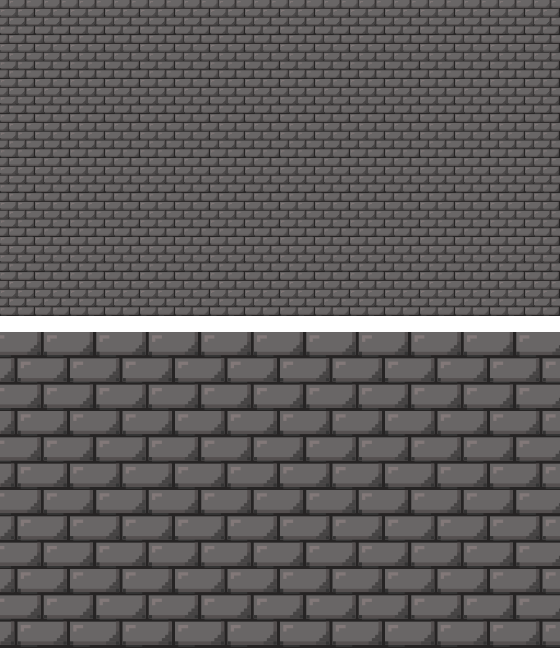
Top: the whole. Bottom: its middle third, enlarged.
Reproduce this texture procedurally as a Shadertoy shader.

```glsl
// Grey brick wall in running bond, with thin bevels, small stepped corners and glints.
#define BRICKS vec2(32.0, 36.0)   // repeats across and down
#define CELL vec2(16.0, 8.0)      // brick plus mortar, in grid units
#define MORTAR 1.0                // joint width, in grid units
#define STEPS 3                   // height of the corner staircase
#define FACE vec3(0.41, 0.40, 0.40)
#define SHADE vec3(0.335, 0.315, 0.315)
#define EDGE vec3(0.275, 0.265, 0.265)
#define SOFT vec3(0.20, 0.20, 0.20)
#define JOINT vec3(0.15, 0.14, 0.14)
#define GLINT vec3(0.51, 0.47, 0.47)

// Smooth coverage of the rectangle lo..hi, with edges one pixel wide
float box(vec2 p, vec2 lo, vec2 hi, vec2 pixel) {
    vec2 a = clamp((p - lo) / pixel + 0.5, 0.0, 1.0);
    vec2 b = clamp((hi - p) / pixel + 0.5, 0.0, 1.0);
    vec2 c = max(a + b - 1.0, 0.0);
    return c.x * c.y;
}

vec3 brick(vec2 p, vec2 pixel) {
    vec2 size = CELL - MORTAR;

    // Mortar, slightly lighter beneath the lit side
    vec3 color = mix(JOINT, SOFT, box(p, vec2(1.0, size.y), vec2(6.0, CELL.y), pixel));

    // Face with thin bevels on the right and below
    color = mix(color, FACE, box(p, vec2(0.0), size, pixel));
    color = mix(color, SHADE, box(p, vec2(size.x - 1.0, 0.0), size, pixel));
    color = mix(color, SHADE, box(p, vec2(0.0, size.y - 1.0), size, pixel));

    // Darker staircase in the lower right corner
    for (int i = 0; i <= STEPS; i++) {
        float s = float(i);
        float width = float(STEPS + 1) - s;
        vec2 lo = size - vec2(width, s + 1.0);
        vec2 hi = vec2(size.x, lo.y + 1.0);
        color = mix(color, EDGE, box(p, lo, hi, pixel));
    }

    // Worn lower corners
    color = mix(color, SOFT, box(p, size - 1.0, size, pixel));
    color = mix(color, SOFT, box(p, vec2(0.0, size.y - 1.0), vec2(1.0, size.y), pixel));

    // L-shaped glint at the upper left
    float glint = max(box(p, vec2(1.0), vec2(4.0, 2.0), pixel),
                      box(p, vec2(1.0), vec2(2.0, 3.0), pixel));
    return mix(color, GLINT, glint);
}

void mainImage(out vec4 fragColor, in vec2 fragCoord) {
    vec2 grid = BRICKS * CELL;
    vec2 pixel = grid / iResolution.xy;
    vec2 p = vec2(fragCoord.x, iResolution.y - fragCoord.y) * pixel;

    // Cells wrap inside the mortar so that brick edges stay smooth
    vec2 wrap = vec2(0.4 * MORTAR);
    float row = floor((p.y + wrap.y) / CELL.y);
    p.x += 0.5 * CELL.x * mod(row + 1.0, 2.0);
    vec2 local = mod(p + wrap, CELL) - wrap;

    fragColor = vec4(brick(local, pixel), 1.0);
}
```
